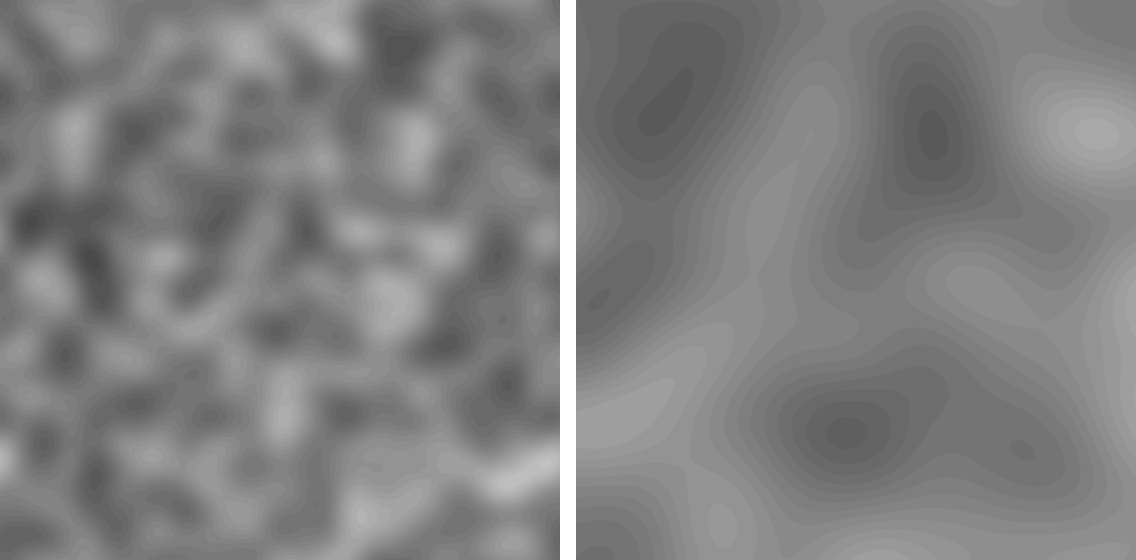
Left: the whole. Right: its middle third, enlarged.
A WebGL 2 fragment shader for this texture:

```glsl
#version 300 es
precision highp float;

#define GRID 24          // random cells across the canvas, repeats at the border
#define BLUR 0.72        // blur radius in cells
#define REACH 3          // cells gathered on each side
#define MEAN_GREY 0.494
#define CONTRAST 0.081
#define SKEW 0.003       // lifts the bright peaks a little
#define BAND_STEP 0.0206 // grey difference between contour bands
#define SEED 17u

uniform vec2 u_resolution;
out vec4 outColor;

// Two independent uniform values in (0, 1) per cell
vec2 hash2(ivec2 cell) {
    uvec2 h = uvec2(cell) + SEED * uvec2(101u, 577u);
    h = h * 1664525u + 1013904223u;
    h.x += h.y * 1664525u;
    h.y += h.x * 1664525u;
    h ^= h >> 16u;
    h.x += h.y * 1664525u;
    h.y += h.x * 1664525u;
    h ^= h >> 16u;
    return (vec2(h >> 8u) + 0.5) / 16777216.0;
}

// Normally distributed value per cell (Box-Muller)
float normalValue(ivec2 cell) {
    vec2 u = hash2(cell);
    return sqrt(-2.0 * log(u.x)) * cos(6.28319 * u.y);
}

// White noise under a Gaussian blur, scaled to unit variance
float blurredNoise(vec2 p) {
    vec2 nearest = floor(p + 0.5);
    float sum = 0.0;
    float power = 0.0;
    for (int y = -REACH; y <= REACH; y++) {
        for (int x = -REACH; x <= REACH; x++) {
            vec2 node = nearest + vec2(x, y);
            vec2 d = p - node;
            float weight = exp(-dot(d, d) / (2.0 * BLUR * BLUR));
            ivec2 cell = ivec2(mod(node, float(GRID)));
            sum += weight * normalValue(cell);
            power += weight * weight;
        }
    }
    return sum * inversesqrt(power);
}

// Rounds to whole levels with antialiased steps
float softRound(float level) {
    float width = clamp(fwidth(level), 0.02, 0.5);
    return floor(level) + smoothstep(0.5 - width, 0.5 + width, fract(level));
}

void main() {
    vec2 uv = gl_FragCoord.xy / min(u_resolution.x, u_resolution.y);
    float n = blurredNoise(uv * float(GRID));

    // Tone curve, then contour bands
    float grey = MEAN_GREY + CONTRAST * n + SKEW * n * n;
    grey = softRound(grey / BAND_STEP) * BAND_STEP;

    outColor = vec4(vec3(clamp(grey, 0.0, 1.0)), 1.0);
}
```
